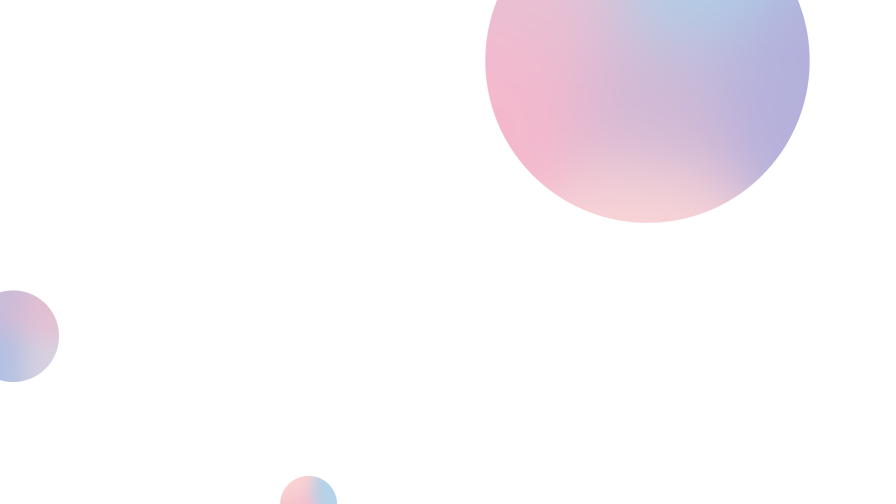
A WebGL 1 fragment shader for this background:

```glsl
precision highp float;
// Three soft pastel discs on white, each cropped by the canvas border or near it.
// Every disc is filled with a smooth colour mesh: a few coloured anchors in the
// disc's own space, blended by normalised Gaussian weights.
uniform vec2 u_resolution;

// Colour in rgb and weight in a; sums of these are divided by a.
vec4 anchor(vec2 p, vec2 at, vec3 color, float falloff) {
  vec2 d = p - at;
  return vec4(color, 1.0) * exp(-falloff * dot(d, d));
}

// Position relative to the disc, held inside its rim.
vec2 discSpace(vec2 uv, vec2 center, float radius) {
  vec2 p = (uv - center) / radius;
  return p / max(1.0, length(p));
}

// Smooth coverage of a disc, with an edge about one pixel wide.
float discMask(vec2 uv, vec2 center, float radius) {
  return clamp((radius - length(uv - center)) * u_resolution.y + 0.5, 0.0, 1.0);
}

vec3 largeFill(vec2 p) {
  vec4 sum = anchor(p, vec2(-0.85, -0.25), vec3(0.965, 0.720, 0.800), 4.0);
  sum += anchor(p, vec2(-0.60, 0.40), vec3(0.910, 0.755, 0.830), 4.0);
  sum += anchor(p, vec2(0.22, 0.52), vec3(0.680, 0.815, 0.910), 4.5);
  sum += anchor(p, vec2(0.92, -0.15), vec3(0.700, 0.690, 0.860), 4.0);
  sum += anchor(p, vec2(0.05, -0.25), vec3(0.815, 0.720, 0.835), 4.0);
  sum += anchor(p, vec2(-0.05, -1.05), vec3(0.985, 0.840, 0.840), 4.5);
  return sum.rgb / sum.a;
}

vec3 leftFill(vec2 p) {
  vec4 sum = anchor(p, vec2(-0.30, -0.50), vec3(0.695, 0.745, 0.885), 2.5);
  sum += anchor(p, vec2(-0.25, 0.75), vec3(0.790, 0.735, 0.845), 2.5);
  sum += anchor(p, vec2(0.75, 0.50), vec3(0.895, 0.750, 0.820), 2.5);
  sum += anchor(p, vec2(0.75, -0.55), vec3(0.845, 0.825, 0.880), 2.5);
  return sum.rgb / sum.a;
}

vec3 bottomFill(vec2 p) {
  vec4 sum = anchor(p, vec2(-0.60, 0.60), vec3(0.985, 0.825, 0.825), 3.0);
  sum += anchor(p, vec2(-0.35, -0.10), vec3(0.955, 0.745, 0.810), 3.0);
  sum += anchor(p, vec2(0.75, 0.30), vec3(0.705, 0.825, 0.905), 3.0);
  return sum.rgb / sum.a;
}

void main() {
  // Canvas height is one unit.
  vec2 uv = gl_FragCoord.xy / u_resolution.y;
  vec3 color = vec3(1.0);

  // Large disc, upper right
  vec2 center = vec2(1.2847, 0.8796);
  color = mix(color, largeFill(discSpace(uv, center, 0.3218)), discMask(uv, center, 0.3218));

  // Medium disc, left border
  center = vec2(0.0262, 0.3329);
  color = mix(color, leftFill(discSpace(uv, center, 0.0909)), discMask(uv, center, 0.0909));

  // Small disc, bottom border
  center = vec2(0.6123, -0.0007);
  color = mix(color, bottomFill(discSpace(uv, center, 0.0565)), discMask(uv, center, 0.0565));

  gl_FragColor = vec4(color, 1.0);
}
```
